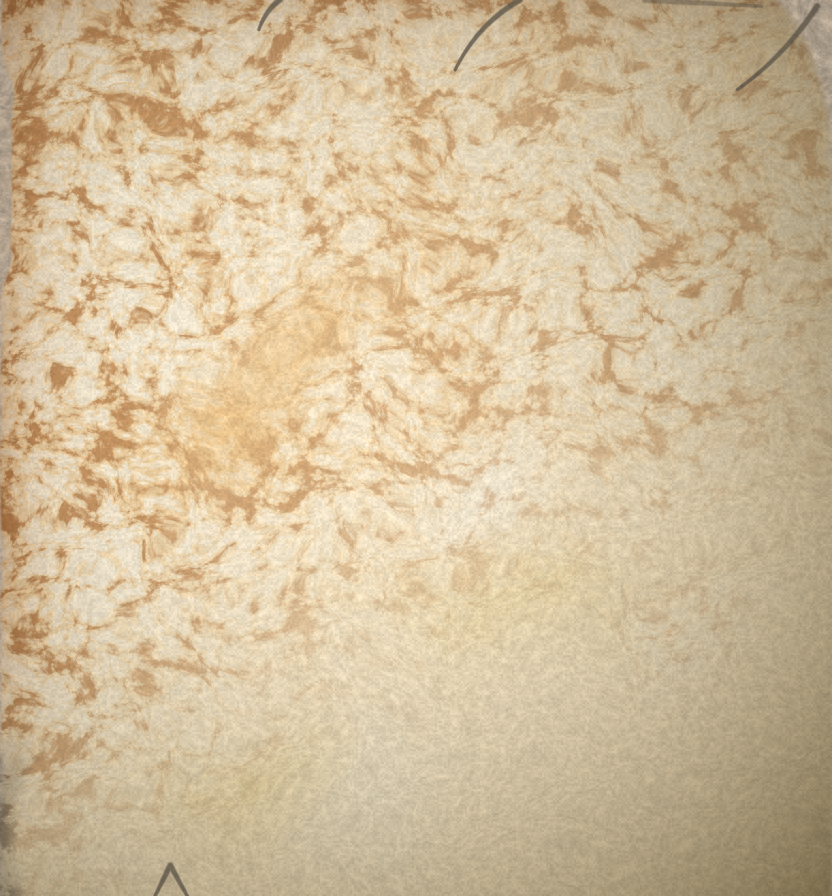
A WebGL 2 fragment shader for this texture:

```glsl
#version 300 es
precision highp float;
// Aged, water-stained parchment: tan creases on cream paper, worn edges and pencil ticks.
uniform vec2 u_resolution;
out vec4 fragColor;

const vec3 CREAM = vec3(0.965, 0.905, 0.785);
const vec3 PALE = vec3(0.965, 0.935, 0.865);
const vec3 STAIN = vec3(0.76, 0.55, 0.35);
const vec3 OCHRE = vec3(0.92, 0.775, 0.56);
const vec3 YELLOW = vec3(0.93, 0.85, 0.62);
const vec3 RUST = vec3(0.60, 0.39, 0.21);
const vec3 BACKING = vec3(0.66, 0.61, 0.55);
const vec3 PENCIL = vec3(0.36, 0.33, 0.28);
const vec3 SHADE_TINT = vec3(0.94, 1.0, 1.16);
const float CREASE_SCALE = 27.0;
const float WARP = 0.0085;
const float STAIN_STRENGTH = 0.78;
const float GRAIN = 0.10;
const float STROKE_WIDTH = 0.0042;

vec2 hash2(vec2 p) {
    vec3 q = fract(p.xyx * vec3(0.1031, 0.1030, 0.0973));
    q += dot(q, q.yzx + 33.33);
    return fract((q.xx + q.yz) * q.zy);
}

// Distance to the nearest scattered cell point.
float cells(vec2 p) {
    vec2 id = floor(p), f = fract(p);
    float nearest = 2.0;
    for (int y = -1; y <= 1; y++)
    for (int x = -1; x <= 1; x++) {
        vec2 g = vec2(x, y);
        vec2 d = g + hash2(id + g + 57.0) - f;
        nearest = min(nearest, dot(d, d));
    }
    return sqrt(nearest);
}

float layeredCells(vec2 p) {
    float sum = 0.0, amp = 0.5;
    for (int i = 0; i < 4; i++) {
        sum += amp * cells(p);
        p = mat2(1.55, 1.2, -1.2, 1.55) * p + 7.3;
        amp *= 0.6;
    }
    return sum;
}

// Layered sines that bend the creases.
vec2 ripple(vec2 p) {
    vec2 w = vec2(0.0);
    float amp = 1.0;
    for (int i = 0; i < 4; i++) {
        w += amp * sin(p.yx + 1.7 * w.yx + vec2(0.4, 2.1));
        p = mat2(1.3, 1.1, -1.1, 1.3) * p + 3.1;
        amp *= 0.62;
    }
    return w;
}

// Soft tilted ellipse: 1 at its centre, fading outward.
float blob(vec2 uv, vec2 centre, vec2 radius, float angle) {
    float c = cos(angle), s = sin(angle);
    vec2 d = mat2(c, -s, s, c) * (uv - centre) / radius;
    return exp(-dot(d, d));
}

// Tapered pencil stroke from a to b with a sideways bend.
float stroke(vec2 p, vec2 a, vec2 b, float bend) {
    vec2 d = b - a;
    float h = clamp(dot(p - a, d) / dot(d, d), 0.0, 1.0);
    vec2 side = normalize(vec2(-d.y, d.x));
    float dist = length(p - a - d * h - side * bend * 4.0 * h * (1.0 - h));
    float w = STROKE_WIDTH * (1.0 - 0.45 * h);
    return 1.0 - smoothstep(w * 0.4, w * 1.2, dist);
}

void main() {
    vec2 uv = gl_FragCoord.xy / u_resolution;
    vec2 p = gl_FragCoord.xy / u_resolution.y;
    vec2 bend = ripple(p * 24.0);
    vec2 q = p + WARP * bend;
    vec2 soft = uv + 0.012 * bend;

    // Where the stains gather: upper left, thinning to the lower right.
    float reach = smoothstep(-0.20, 0.28, soft.y - 0.12 - 0.42 * soft.x);
    float warmth = reach * (1.0 - 0.5 * smoothstep(0.15, 0.95, soft.x));
    float smoothPatch = blob(soft, vec2(0.32, 0.575), vec2(0.16, 0.06), 0.75);
    float density = warmth + 0.35 * blob(soft, vec2(0.80, 0.64), vec2(0.12, 0.15), 0.0)
        + 0.4 * blob(soft, vec2(0.83, 0.30), vec2(0.08, 0.05), 0.5)
        + 0.4 * blob(soft, vec2(0.05, 0.40), vec2(0.16, 0.38), 0.0);
    density *= 1.0 - 0.85 * smoothPatch;

    // Paper tones and creases at two sizes.
    float patches = smoothstep(0.2, 0.75, cells(q * 8.0 + 4.0));
    float field = layeredCells(q * CREASE_SCALE * vec2(0.85, 1.15));
    float fine = layeredCells(q * CREASE_SCALE * 2.3 + 11.0);
    float mixed = 0.68 * field + 0.32 * fine + 0.05 * (patches - 0.5);
    float crease = smoothstep(0.47, 0.64, mixed);
    float lift = 1.0 - smoothstep(0.36, 0.47, mixed);
    vec3 col = mix(CREAM, OCHRE, clamp(0.48 * warmth * (0.6 + 0.6 * patches) + 0.6 * smoothPatch, 0.0, 1.0));
    col = mix(col, YELLOW, 0.45 * blob(soft, vec2(0.63, 0.33), vec2(0.12, 0.05), 0.0)
        + 0.45 * blob(soft, vec2(0.30, 0.12), vec2(0.11, 0.05), 0.0));
    col = mix(col, PALE, 0.7 * blob(soft, vec2(0.575, 0.455), vec2(0.06, 0.05), 0.5)
        + 0.45 * blob(soft, vec2(0.44, 0.115), vec2(0.07, 0.08), 0.0));
    col = mix(col, PALE, clamp(0.75 * lift * density, 0.0, 0.8));
    col = mix(col, STAIN, clamp(STAIN_STRENGTH * density * crease, 0.0, 0.85));
    col *= 1.0 + 0.12 * (0.5 - fine) * (1.0 - 0.6 * density);

    // Rust along the left and top edges.
    float rust = 0.8 * exp(-uv.x / 0.04) * smoothstep(0.0, 0.4, uv.y)
        + 0.5 * exp(-(1.0 - uv.y) / 0.045) * (1.0 - 0.4 * uv.x);
    col = mix(col, RUST, clamp(rust * (0.5 + 0.6 * crease), 0.0, 0.8));

    // Uneven light, dimmest at the lower right.
    vec2 d = uv - vec2(0.40, 0.53);
    vec2 fall = d * d * vec2(d.x > 0.0 ? 0.80 : 0.35, d.y > 0.0 ? 0.50 : 0.90);
    col *= 1.0 - (fall.x + fall.y) * SHADE_TINT;

    // Backing seen past the torn left edge and rounded corner.
    vec2 corner = max(uv - vec2(0.84, 0.80), 0.0) / vec2(0.16, 0.235);
    float outside = smoothstep(0.98, 1.05, length(corner) + 0.01 * bend.x);
    float tear = 0.013 * smoothstep(0.66, 0.72, uv.y) * (1.0 - smoothstep(0.90, 0.95, uv.y));
    outside = max(outside, 1.0 - smoothstep(-0.002, 0.003, uv.x - tear - 0.002 * bend.y));
    col = mix(col, BACKING * (0.8 + 0.5 * fine), 0.85 * outside);

    // Pencil ticks and the smudge at lower left.
    float ink = stroke(p, vec2(0.580, 1.0), vec2(0.508, 0.922), -0.008);
    ink = max(ink, stroke(p, vec2(0.312, 1.0), vec2(0.289, 0.967), -0.003));
    ink = max(ink, stroke(p, vec2(0.912, 0.993), vec2(0.823, 0.900), 0.006));
    ink = max(ink, 0.6 * stroke(p, vec2(0.72, 1.0), vec2(0.85, 0.993), 0.0));
    ink = max(ink, stroke(p, vec2(0.190, 0.034), vec2(0.173, 0.0), 0.0));
    ink = max(ink, stroke(p, vec2(0.190, 0.034), vec2(0.209, 0.0), 0.0));
    float smudge = (1.0 - smoothstep(0.005, 0.04, uv.x + 0.006 * bend.x))
        * (1.0 - smoothstep(0.12, 0.20, uv.y));
    col = mix(col, PENCIL, max(0.8 * ink, smudge * (0.3 + 0.4 * crease)));

    // Fibres and fine grain.
    float fibre = cells(q * vec2(110.0, 150.0)) - 0.45;
    float speck = hash2(floor(p * 420.0)).x - 0.5;
    col *= 1.0 + GRAIN * (0.8 * fibre + 0.7 * speck);
    fragColor = vec4(clamp(col, 0.0, 1.0), 1.0);
}
```
